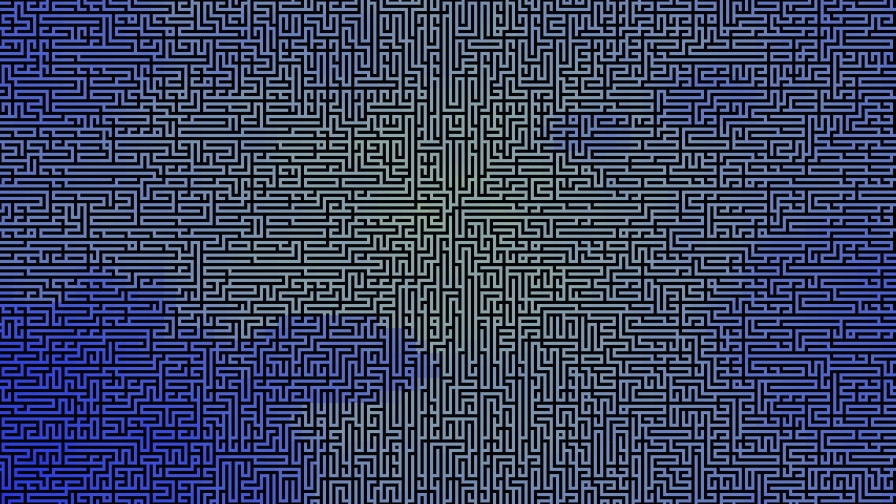
Reproduce this pattern procedurally as a Shadertoy shader.

```glsl
#define ROWS 80.0
#define HALF_WIDTH 0.25
#define GLOW_CENTER vec2(0.88, 0.56)
#define WANDER 1.7
#define MERGE_CHANCE 0.6
#define FALLOFF 0.40
#define RAGGED 0.55
#define GRAIN 0.16
#define SAGE vec3(0.61, 0.71, 0.61)
#define BLUE vec3(0.05, 0.11, 0.95)
#define WALL vec3(0.010, 0.012, 0.020)

// Integer hash of a lattice point, 0 to 1
float hash(vec2 p) {
    uvec2 q = uvec2(ivec2(p) + 4096);
    uint h = q.x * 374761393u + q.y * 668265263u;
    h = (h ^ (h >> 13)) * 1274126177u;
    h = (h ^ (h >> 15)) * 40503u;
    return float((h ^ (h >> 16)) & 65535u) / 65536.0;
}

float valueNoise(vec2 p) {
    vec2 i = floor(p), f = fract(p);
    f = f * f * (3.0 - 2.0 * f);
    return mix(mix(hash(i), hash(i + vec2(1, 0)), f.x),
               mix(hash(i + vec2(0, 1)), hash(i + vec2(1, 1)), f.x), f.y);
}

float fbm(vec2 p) {
    float sum = 0.0, amp = 0.5;
    for (int i = 0; i < 4; i++) {
        sum += amp * valueNoise(p);
        p = p * 2.03 + 17.1;
        amp *= 0.5;
    }
    return sum;
}

// Rough height that falls towards the glow
float potential(vec2 block) {
    return length(block - GLOW_CENTER * ROWS * 0.5) + WANDER * hash(block + 211.0);
}

// Direction from a 2x2 block to its lowest neighbour
vec2 parentStep(vec2 block) {
    vec2 best = vec2(0), dir = vec2(1, 0);
    float lowest = potential(block);
    for (int i = 0; i < 4; i++) {
        float height = potential(block + dir);
        if (height < lowest) { lowest = height; best = dir; }
        dir = vec2(-dir.y, dir.x);
    }
    return best;
}

// Merged blocks share one winding path, the others branch off it
bool merged(vec2 block) { return hash(block + 57.0) < MERGE_CHANCE; }

// Is there a passage from this cell to the next one along the axis?
bool linked(vec2 cell, bool sideways) {
    vec2 block = floor(cell * 0.5);
    vec2 inner = cell - 2.0 * block;
    vec2 axis = sideways ? vec2(1, 0) : vec2(0, 1);
    float across = dot(inner, axis.yx);
    if (dot(inner, axis) < 0.5) {
        // Ring inside a block, cut where it opens to another block
        vec2 outward = axis.yx * (2.0 * across - 1.0);
        if (parentStep(block) == outward) return false;
        vec2 beyond = block + outward;
        return !(merged(beyond) && parentStep(beyond) == -outward);
    }
    // Doors between a block and its parent: two if merged, else one
    vec2 child = block;
    if (parentStep(block) != axis) {
        child = block + axis;
        if (parentStep(child) != -axis) return false;
    }
    return merged(child) || step(0.5, hash(child + 389.0)) == across;
}

// Distance from the corridor centre line, in cells
float corridor(vec2 p) {
    vec2 cell = floor(p);
    vec2 f = p - cell - 0.5;
    float d = max(abs(f.x), abs(f.y));
    if (linked(cell - vec2(f.x < 0.0, 0), true)) d = min(d, abs(f.y));
    if (linked(cell - vec2(0, f.y < 0.0), false)) d = min(d, abs(f.x));
    return d;
}

float pool(vec2 p, vec2 center, vec2 radii, float softness, float warp) {
    float r = length((p - center) / radii) + warp;
    return 1.0 - smoothstep(1.0 - softness, 1.0 + softness, r);
}

// 0 is pale sage near the glow, 1 is deep blue far along the maze
float depthAt(vec2 p) {
    float warp = (fbm(p * 9.0 + 4.0) - 0.47) * RAGGED;
    float depth = 0.06 + FALLOFF * length(p - GLOW_CENTER);
    depth += GRAIN * (fbm(p * 14.0 + 31.0) - 0.47);
    // Ragged pools at the lower left
    float corner = pool(p, vec2(0.12, 0.05), vec2(0.45, 0.40), 0.07, warp);
    float tongue = pool(p, vec2(0.67, 0.285), vec2(0.19, 0.09), 0.10, warp);
    depth += max(0.20 * corner, 0.27 * tongue);
    depth += 0.13 * pool(p, vec2(0.16, 0.10), vec2(0.34, 0.28), 0.60, warp);
    // Fainter pools at the right and top
    depth += 0.13 * pool(p, vec2(1.64, 0.36), vec2(0.22, 0.21), 0.25, warp);
    depth += 0.16 * pool(p, vec2(1.16, 0.735), vec2(0.08, 0.05), 0.30, warp);
    depth += 0.10 * pool(p, vec2(1.42, 0.80), vec2(0.11, 0.06), 0.40, warp);
    depth += 0.12 * pool(p, vec2(0.05, 0.95), vec2(0.25, 0.20), 0.45, warp);
    depth += 0.07 * pool(p, vec2(0.65, 0.90), vec2(0.28, 0.08), 0.50, warp);
    return clamp(depth, 0.0, 1.0);
}

void mainImage(out vec4 fragColor, in vec2 fragCoord) {
    vec2 maze = fragCoord / iResolution.y * ROWS;
    float pixel = ROWS / iResolution.y;
    // Hue changes block by block, so pool edges follow the maze
    vec3 path = mix(SAGE, BLUE, depthAt((floor(maze * 0.5) + 0.5) * 2.0 / ROWS));
    float coverage = clamp((HALF_WIDTH - corridor(maze)) / pixel + 0.5, 0.0, 1.0);
    fragColor = vec4(mix(WALL, path, coverage), 1.0);
}
```
